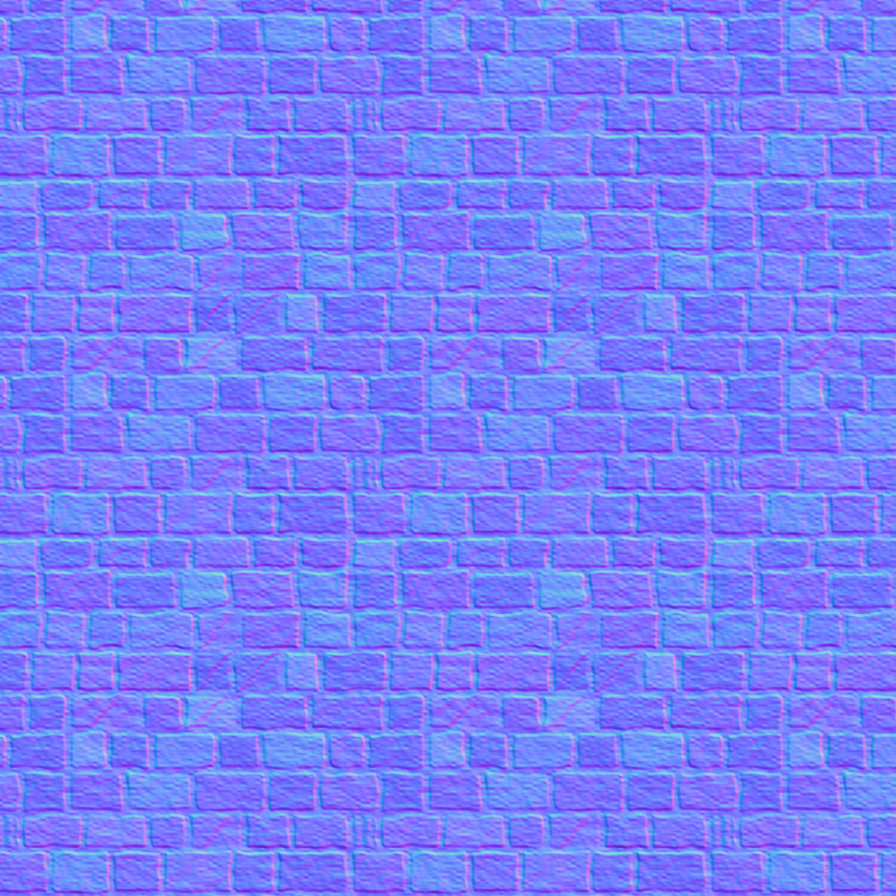
Give the GLSL for this texture map, as a three.js fragment shader.

```glsl
varying vec2 vUv;

float hash(vec2 p) {
  return fract(sin(dot(p, vec2(127.1, 311.7))) * 43758.5453);
}

// Value noise that wraps after one tile, with n cells per tile
float noise(vec2 p, vec2 n) {
  p *= n;
  vec2 i = floor(p) + 0.5, f = fract(p);
  f = f * f * (3.0 - 2.0 * f);
  vec2 a = floor(mod(i, n)), b = floor(mod(i + 1.0, n));
  return mix(mix(hash(a), hash(vec2(b.x, a.y)), f.x),
             mix(hash(vec2(a.x, b.y)), hash(b), f.x), f.y);
}

// Position of an uneven vertical joint, in average brick widths
float joint(float cell, float row, float count) {
  float wrapped = floor(mod(cell + 0.5, count));
  return cell + 0.54 * (hash(vec2(wrapped, row + 20.0)) - 0.5);
}

// Surface height, with the lean of each brick face kept apart as a slope
float wallHeight(vec2 p, out vec2 lean) {
  float coarse = noise(p, vec2(27.0, 42.0)) - 0.5;
  float grain = noise(p, vec2(75.0, 125.0)) - 0.5;
  p += 0.009 * (vec2(noise(p, vec2(17.0)), noise(p + 0.37, vec2(19.0))) - 0.5);

  // Nine courses of uneven height
  float y = fract(p.y - 0.461);
  vec4 lower = vec4(0.105, 0.225, 0.336, 0.45);
  vec4 upper = vec4(0.544, 0.668, 0.772, 0.889);
  vec4 overLower = step(lower, vec4(y)), overUpper = step(upper, vec4(y));
  float row = dot(overLower + overUpper, vec4(1.0));
  vec4 below = max(lower * overLower, upper * overUpper);
  vec4 above = min(lower + overLower, upper + overUpper);
  float bottom = max(max(below.x, below.y), max(below.z, below.w));
  float top = min(1.0, min(min(above.x, above.y), min(above.z, above.w)));

  // Six or seven bricks in each course
  float count = 6.0 + mod(row + 1.0 + step(row, 1.5), 2.0);
  float u = (p.x - 0.02 - 0.104 * sin(3.1416 * (8.0 - row) / 8.5)) * count;
  float cell = floor(u);
  cell += step(joint(cell + 1.0, row, count), u) - step(u, joint(cell, row, count));
  float left = joint(cell, row, count), right = joint(cell + 1.0, row, count);
  vec2 id = vec2(floor(mod(cell + 0.5, count)), row);
  vec2 size = vec2((right - left) / count, top - bottom);
  vec2 local = vec2((u - 0.5 * (left + right)) / count, y - 0.5 * (bottom + top));

  // Rounded brick outline with a thin, worn bevel
  vec2 halfSize = 0.5 * size - 0.0025 - 0.003 * vec2(hash(id + 3.1), hash(id + 5.7));
  float radius = 0.006 + 0.012 * hash(id + 7.3);
  vec2 q = abs(local) - halfSize + radius;
  float inside = radius - length(max(q, 0.0)) - min(max(q.x, q.y), 0.0);
  float brick = smoothstep(0.0, 0.011, inside + 0.006 * coarse);

  // Leaning faces, a few diagonal chips and sunken, streaked narrow fillers
  lean = vec2(0.2 * hash(id + 11.9) - 0.04, 0.13 - 0.4 * pow(hash(id + 13.4), 2.5));
  lean = mix(vec2(0.06, -0.06), lean, brick);
  float chip = step(0.94, hash(id + 17.2))
             * smoothstep(-0.008, 0.008, dot(local, vec2(0.75, -0.66)) + 0.015 * coarse);
  float filler = 1.0 - smoothstep(0.085, 0.1, size.x);
  float face = 0.007 - 0.004 * chip + filler * (0.0015 * sin(local.x * 190.0) - 0.002);

  float mortar = 0.005 * noise(p, vec2(28.0, 32.0));
  return mix(mortar, face, brick) + 0.0042 * coarse + 0.0026 * grain;
}

void main() {
  vec2 p = vUv * 2.5;
  vec2 e = vec2(0.0022, 0.0);
  vec2 l0, l1, l2, l3;
  vec2 slope = vec2(wallHeight(p + e.xy, l0) - wallHeight(p - e.xy, l1),
                    wallHeight(p + e.yx, l2) - wallHeight(p - e.yx, l3)) / (2.0 * e.x);
  slope += 0.25 * (l0 + l1 + l2 + l3);
  vec3 normal = normalize(vec3(-slope, 1.0));
  gl_FragColor = vec4(0.5 + 0.5 * normal, 1.0);
}
```
